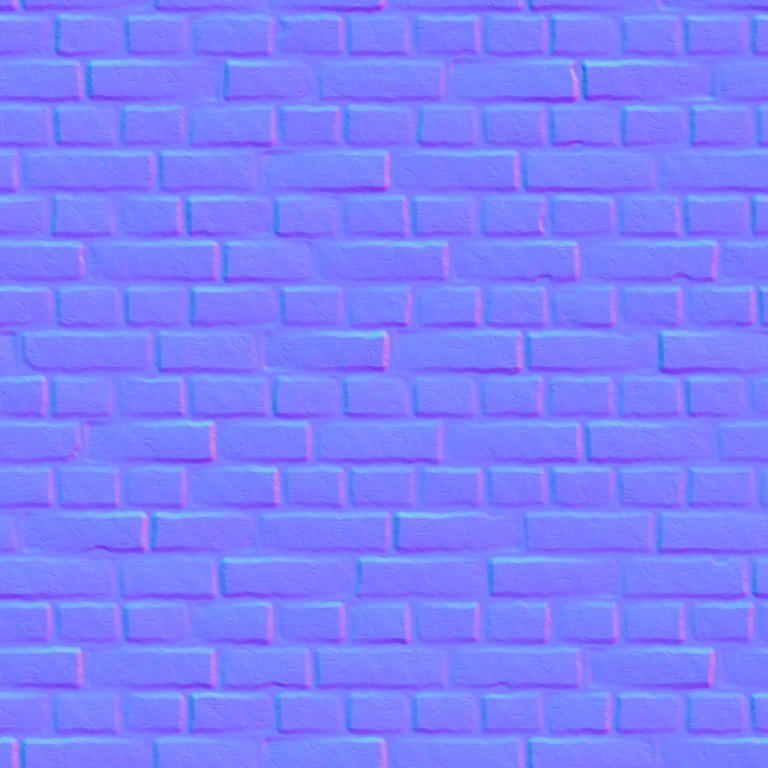
Reproduce this texture map procedurally as a WebGL 2 fragment shader.

```glsl
#version 300 es
precision highp float;
// Tangent-space normal map of a worn brick wall: 17 courses of headers and stretchers.

uniform vec2 u_resolution;
out vec4 fragColor;

const float TAU = 6.2831853;
const float COURSES = 17.0;
const float TOP_OFFSET = 0.0169;
const float RELIEF = 0.0027;

float hash(vec2 p) {
  return fract(sin(dot(p, vec2(127.1, 311.7))) * 43758.545);
}

// Layered sines with whole frequencies, so the wall tiles.
float ripple(vec2 p, float freq, float seed) {
  float sum = 0.0, amp = 0.5;
  for (int i = 0; i < 4; i++) {
    float angle = seed + float(i) * 2.4;
    vec2 f = floor(freq * vec2(cos(angle), sin(angle)) + 0.5);
    sum += amp * sin(TAU * dot(p, f) + seed * 5.0 + 2.0 * sum);
    freq *= 1.6;
    amp *= 0.68;
  }
  return sum;
}

// Tiling cellular noise: nearest distance, second distance, cell id.
vec3 cellular(vec2 p, vec2 period) {
  vec2 q = p * period, base = floor(q);
  vec3 best = vec3(9.0, 9.0, 0.0);
  for (int j = -1; j <= 1; j++)
    for (int i = -1; i <= 1; i++) {
      vec2 cell = base + vec2(i, j);
      vec2 id = mod(cell, period);
      vec2 site = cell + 0.15 + 0.7 * vec2(hash(id), hash(id + 71.3));
      float d = length(q - site);
      if (d < best.x) best = vec3(d, best.x, hash(id + 19.7));
      else best.y = min(best.y, d);
    }
  return best;
}

// Vertical joint k of a course; one brick differs in width to fill the row.
float joint(float k, float row, float count, float width, float oddBrick) {
  float extra = 1.0 - count * width;
  float inner = step(0.5, k) * step(k, count - 0.5);
  float jitter = 0.008 * (hash(vec2(k, row + 3.0)) - 0.5) * inner;
  return k * width + extra * step(oddBrick + 0.5, k) + jitter;
}

float boxDistance(vec2 p, vec2 halfSize, float radius) {
  vec2 q = abs(p) - halfSize + radius;
  return length(max(q, 0.0)) + min(max(q.x, q.y), 0.0) - radius;
}

// Returns offset from brick centre, half width and brick id.
vec4 brickAt(vec2 p) {
  float course = (1.0 - p.y - TOP_OFFSET) * COURSES;
  float row = mod(floor(course), COURSES);
  bool lower = row > 11.5;
  bool stretcher = mod(row + (lower ? 1.0 : 0.0), 2.0) > 0.5;
  float start = 0.068, width = 0.0885, count = 11.0, oddBrick = 2.0;
  if (stretcher) {
    // Stretcher courses alternate between two offsets; one course is shifted.
    bool early = lower ? mod(row, 4.0) > 1.5 : mod(row, 4.0) < 1.5;
    start = row == 12.0 ? -0.027 : early ? 0.111 : 0.0247;
    width = early ? 0.1758 : 0.1725;
    count = 6.0;
    oddBrick = 1.0;
  }
  start += 0.008 * (hash(vec2(row, 8.0)) - 0.5);
  float u = fract(p.x - start);
  vec4 brick = vec4(0.0);
  for (int i = 0; i < 11; i++) {
    float k = float(i);
    float left = joint(k, row, count, width, oddBrick);
    float right = joint(k + 1.0, row, count, width, oddBrick);
    if (u >= left && u < right)
      brick = vec4(u - 0.5 * (left + right), 0.0, 0.5 * (right - left), hash(vec2(k, row)));
  }
  brick.y = (0.5 - fract(course)) / COURSES;
  return brick;
}

float wallHeight(vec2 p) {
  // Uneven brick outlines
  vec2 wobble = 0.0014 * vec2(ripple(p, 13.0, 1.3), ripple(p, 15.0, 4.1))
              + 0.0005 * vec2(ripple(p, 45.0, 2.7), ripple(p, 41.0, 5.6));
  vec4 brick = brickAt(p + wobble);
  vec2 variation = vec2(hash(brick.ww), hash(brick.ww + 5.3));
  vec2 halfSize = vec2(brick.z, 0.5 / COURSES) - 0.0022 - 0.0014 * variation;
  float inside = -boxDistance(brick.xy, halfSize, 0.008);

  // Chipped spots
  vec3 chip = cellular(p + wobble * 2.0, vec2(13.0));
  float chipped = step(0.86, chip.z) * (1.0 - smoothstep(0.03, 0.19, chip.x));
  float face = smoothstep(-0.0022, 0.0078, inside - 0.005 * chipped);

  // Pillowed, slightly tilted faces
  vec2 tilt = 0.08 * (variation - 0.5);
  float across = brick.x / brick.z;
  float pillow = dot(tilt, brick.xy) - 1.5 * brick.y * brick.y - 0.0009 * pow(across, 4.0);

  // Scratches, undulation and grain
  vec3 crease = cellular(p + wobble * 5.0, vec2(25.0, 53.0));
  float patches = smoothstep(-0.1, 0.7, ripple(p, 19.0, 3.4));
  float scratch = patches * (1.0 - smoothstep(0.0, 0.22, crease.y - crease.x));
  float grain = cellular(p + wobble, vec2(97.0, 131.0)).x;
  float surface = pillow - 0.00028 * scratch - 0.00013 * grain - 0.0004 * chipped
                + 0.0004 * ripple(p, 9.0, 5.1) + 0.0001 * ripple(p, 39.0, 0.7);
  return face * (RELIEF + surface) + 0.0001 * ripple(p, 29.0, 2.2);
}

void main() {
  vec2 uv = gl_FragCoord.xy / u_resolution;
  vec2 e = vec2(0.001, 0.0);
  vec2 slope = vec2(wallHeight(uv + e.xy) - wallHeight(uv - e.xy),
                    wallHeight(uv + e.yx) - wallHeight(uv - e.yx)) / (2.0 * e.x);
  vec3 normal = normalize(vec3(-slope - vec2(0.025, 0.0), 1.0));
  fragColor = vec4(0.5 + 0.5 * normal, 1.0);
}
```
